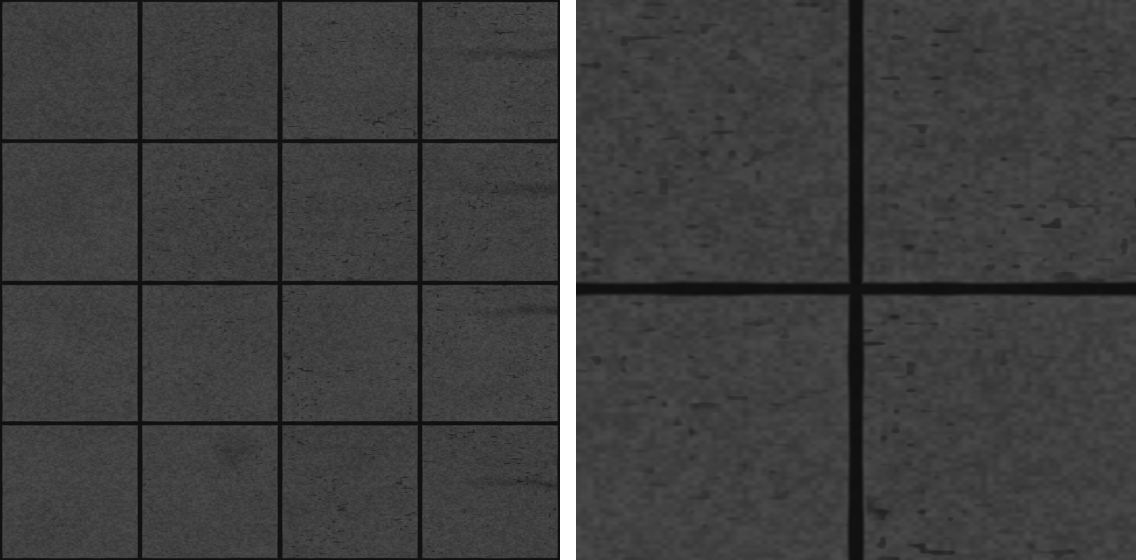
Left, the full canvas; right, a detail of the centre.
A Shadertoy shader for this texture:

```glsl
#define TILES 4.0
#define GROUT_HALF vec2(0.0043, 0.0036)
#define EDGE_SOFTNESS 0.0016
#define ROW_DRIFT 0.042
#define GROUT_COLOR vec3(0.066)
#define TILE_COLOR vec3(0.253)
#define GRAIN 0.055
#define PIT_DEPTH 0.085
#define STREAK_DEPTH 0.075
#define STREAK_HEIGHTS vec4(0.56, 0.80, 0.66, 0.62)
#define STAIN_CENTER vec2(0.417, 0.193)

float hash(vec2 p) {
    vec3 q = fract(p.xyx * 0.1031);
    q += dot(q, q.yzx + 33.33);
    return fract((q.x + q.y) * q.z);
}

float noise(vec2 p) {
    vec2 i = floor(p), f = fract(p);
    f = f * f * (3.0 - 2.0 * f);
    return mix(mix(hash(i), hash(i + vec2(1, 0)), f.x),
               mix(hash(i + vec2(0, 1)), hash(i + vec2(1, 1)), f.x), f.y);
}

float fbm(vec2 p) {
    float sum = 0.0, amplitude = 0.5;
    for (int i = 0; i < 4; i++) {
        sum += amplitude * noise(p);
        p = p * 2.03 + 17.3;
        amplitude *= 0.5;
    }
    return sum / 0.9375;
}

// Clay grain, cloudy mottling and small elongated pits
float surface(vec2 p, vec2 tile) {
    vec2 q = p + tile * 7.31;
    float grain = noise(q * vec2(270.0, 370.0)) - 0.5;
    grain += 0.6 * (noise(q * vec2(140.0, 210.0) + 51.0) - 0.5);
    float clouds = fbm(q * vec2(9.0, 13.0)) - 0.5;
    float brushed = fbm(q * vec2(5.0, 55.0) + 9.0) - 0.5;

    float wear = mix(0.35, 1.0, smoothstep(0.0, 2.0, tile.x));
    wear *= smoothstep(0.3, 0.7, fbm(q * 14.0 + 4.0));
    float pits = smoothstep(0.76, 0.96, noise(q * vec2(125.0, 250.0) + 83.0));
    return GRAIN * grain + 0.026 * clouds + 0.018 * brushed
         - PIT_DEPTH * wear * pits;
}

// Dark horizontal smears, deepening toward the right of the last column
float streaks(vec2 p, vec2 local, vec2 tile) {
    float lastColumn = step(TILES - 1.5, tile.x);
    float height = STREAK_HEIGHTS[int(tile.y)];
    float d = local.y - height + 0.04 * (noise(p * vec2(18.0, 7.0)) - 0.5);
    float smear = exp(-d * d / 0.0013);
    float side = local.y - height - 0.15;
    smear += 0.35 * exp(-side * side / 0.0007) * hash(tile + 5.0);
    float ragged = 0.35 + 0.9 * fbm(p * vec2(22.0, 110.0));
    float strength = mix(0.45, 1.0, hash(tile + 2.0));
    return lastColumn * smear * ragged * strength
         * smoothstep(0.0, 0.95, local.x);
}

// Soft round stain with a ragged outline
float stain(vec2 p) {
    vec2 d = (p - STAIN_CENTER) / vec2(0.030, 0.034);
    return exp(-dot(d, d)) * (0.6 + 0.8 * fbm(p * 50.0));
}

void mainImage(out vec4 fragColor, in vec2 fragCoord) {
    vec2 p = fragCoord / iResolution.xy;

    // Rows sit slightly low, fading to none at the canvas edges
    vec2 grid = p;
    grid.y += ROW_DRIFT * p.y * (1.0 - p.y) * (1.0 - p.y);
    grid *= TILES;
    vec2 tile = clamp(floor(grid), 0.0, TILES - 1.0);
    vec2 local = fract(grid);

    // Distance inward from the slightly uneven joints
    vec2 gap = min(local, 1.0 - local) / TILES;
    vec2 wobble = vec2(noise(p.yx * vec2(40.0, 8.0)),
                       noise(p * vec2(40.0, 8.0) + 31.0)) - 0.5;
    vec2 inset = gap - GROUT_HALF + 0.0008 * wobble;
    float edge = min(inset.x, inset.y);
    float softness = max(EDGE_SOFTNESS, 0.7 / iResolution.y);
    float face = smoothstep(-softness, softness, edge);

    float shade = surface(p, tile) + 0.010 * (hash(tile + 11.0) - 0.5);
    shade -= STREAK_DEPTH * streaks(p, local, tile);
    shade -= 0.045 * stain(p);

    // Faint light along the worn rim
    float rim = exp(-max(edge, 0.0) / 0.004);
    shade += 0.022 * rim * noise(p * 16.0 + 3.0);

    vec3 grout = GROUT_COLOR + 0.012 * (noise(p * 220.0) - 0.5);
    fragColor = vec4(mix(grout, TILE_COLOR + shade, face), 1.0);
}
```
